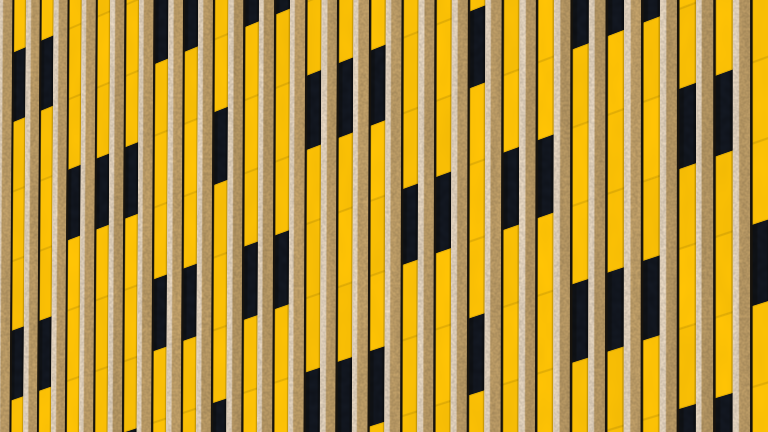
This pattern is drawn by a WebGL 1 fragment shader. Its source:

```glsl
precision highp float;
// Tower facade: concrete fins over yellow panels, with dark windows stepping across slanted floors.

uniform vec2 u_resolution;

float hash(vec2 p) {
  return fract(sin(dot(p, vec2(127.1, 311.7))) * 43758.55);
}

vec2 gradient(vec2 cell) {
  float angle = 6.2832 * hash(cell);
  return vec2(cos(angle), sin(angle));
}

float gradientNoise(vec2 p) {
  vec2 i = floor(p), f = fract(p);
  vec2 u = f * f * f * (f * (f * 6.0 - 15.0) + 10.0);
  float a = dot(gradient(i), f);
  float b = dot(gradient(i + vec2(1, 0)), f - vec2(1, 0));
  float c = dot(gradient(i + vec2(0, 1)), f - vec2(0, 1));
  float d = dot(gradient(i + vec2(1, 1)), f - vec2(1, 1));
  return mix(mix(a, b, u.x), mix(c, d, u.x), u.y);
}

// Bay coordinate: inverts x = a + b k + c k^2, so bays widen to the right
float bayAt(float x) {
  const float a = -0.0052, b = 0.06257, c = 0.0004975;
  return (sqrt(b * b + 4.0 * c * (x - a)) - b) / (2.0 * c);
}

// Windows sit on every fourth floor; bays in runs of 2, 3, 2, 1 swap between two floors
float windowFloor(float bay) {
  float k = mod(bay, 8.0);
  bool upper = k < 1.5 || (k > 4.5 && k < 6.5);
  return upper ? 3.0 : 1.0;
}

vec3 concrete(vec2 p, float f, float bay, float aa) {
  float litWidth = 0.16 + 0.04 * (hash(vec2(bay, 3.0)) - 0.5);
  vec3 lit = vec3(0.85, 0.79, 0.71);
  vec3 shaded = vec3(0.70, 0.58, 0.38) * (0.97 + 0.06 * hash(vec2(bay, 8.0)));
  vec3 col = mix(lit, shaded, smoothstep(litWidth - aa, litWidth + aa, f));
  float grain = gradientNoise(p * 170.0) + 0.6 * gradientNoise(p * 95.0 + 7.0);
  float streaks = gradientNoise(vec2(p.x * 60.0, p.y * 5.0));
  return col * (1.0 + 0.10 * grain + 0.05 * streaks);
}

vec3 panel(vec2 p, float row, float bay, float rowAA) {
  vec3 col = vec3(0.98, 0.75, 0.02);
  col *= 0.985 + 0.03 * hash(vec2(bay, floor(row)));
  col *= 1.0 + 0.02 * gradientNoise(p * vec2(40.0, 14.0));
  // Thin joint between floors
  float seam = abs(fract(row + 0.5) - 0.5);
  return col * (1.0 - 0.10 * (1.0 - smoothstep(0.004, 0.012 + rowAA, seam)));
}

vec3 glazing(vec2 p, float f, float aa) {
  vec3 col = vec3(0.055, 0.065, 0.08);
  // Faint blue reflection beside the frame
  float glint = smoothstep(0.62, 0.66 + aa, f) * (1.0 - smoothstep(0.88, 0.92 + aa, f));
  col += vec3(0.012, 0.02, 0.04) * glint;
  return col * (1.0 + 0.2 * gradientNoise(p * 60.0));
}

void main() {
  vec2 p = gl_FragCoord.xy / u_resolution.y;

  // Fins lean slightly toward the left side
  float x = p.x - 0.007 * (p.y - 0.5) * (1.0 - p.x / 1.78);
  float k = bayAt(x);
  float bay = floor(k), f = fract(k);
  float aa = 1.0 / (u_resolution.y * (0.06257 + 0.000995 * k));

  // Floors climb and grow to the right; rows count downward
  float floorHeight = 0.1602 + 0.0159 * p.x;
  float row = (1.0 - p.y - 0.295 + 0.41 * p.x) / floorHeight;
  float rowAA = 1.0 / (u_resolution.y * floorHeight);

  // Window opening within its four-floor cycle
  float fromCentre = abs(mod(row - windowFloor(bay) + 1.5, 4.0) - 2.0);
  float opening = 1.0 - smoothstep(0.5 - 0.6 * rowAA, 0.5 + 0.6 * rowAA, fromCentre);
  vec3 col = mix(panel(p, row, bay, rowAA), glazing(p, f, aa), opening);

  // Shadow cast beside each fin, and a fine line before the next one
  float finEnd = 0.485 - 0.0012 * k;
  float shadow = 1.0 - smoothstep(finEnd + 0.045, finEnd + 0.085 + 0.5 * aa, f);
  col = mix(col, vec3(0.09, 0.075, 0.05), shadow);
  col *= 1.0 - 0.22 * smoothstep(0.95 - aa, 0.98, f);

  // Fin, softened on both sides
  float fin = 1.0 - smoothstep(finEnd - 0.6 * aa, finEnd + 0.6 * aa, f);
  col = mix(col, concrete(p, f, bay, aa), fin);
  col = mix(col, vec3(0.85, 0.79, 0.71), smoothstep(1.0 - aa, 1.0, f));

  gl_FragColor = vec4(col, 1.0);
}
```
